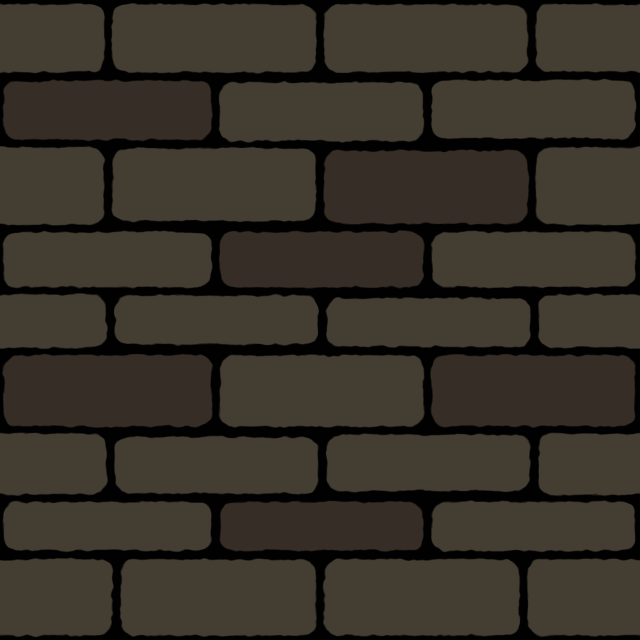
Write a WebGL 1 fragment shader that draws this texture.

```glsl
precision highp float;
// Dark wall of rounded, rough-edged stone bricks in nine uneven courses.
uniform vec2 u_resolution;

float hash(vec2 cell) {
  vec3 v = fract(mod(cell, 72.0).xyx * vec3(0.1031, 0.1030, 0.0973));
  v += dot(v, v.yzx + 33.33);
  return fract((v.x + v.y) * v.z);
}

float noise(vec2 p) {
  vec2 i = floor(p), f = fract(p);
  f = f * f * (3.0 - 2.0 * f);
  return mix(mix(hash(i), hash(i + vec2(1, 0)), f.x),
             mix(hash(i + vec2(0, 1)), hash(i + vec2(1, 1)), f.x), f.y);
}

float roundedBox(vec2 p, vec2 halfSize, float radius) {
  vec2 d = abs(p) - halfSize + radius;
  return length(max(d, 0.0)) + min(max(d.x, d.y), 0.0) - radius;
}

void main() {
  vec2 p = gl_FragCoord.xy / u_resolution;

  // Find the course, counted from the bottom, with its base and height
  mat3 heights = mat3(102, 69, 80, 96, 71, 77, 100, 81, 92) / 768.0;
  float row = 0.0, base = 0.0, height = 0.1, edge = 0.0;
  for (int i = 0; i < 3; i++) {
    for (int j = 0; j < 3; j++) {
      if (p.y >= edge) {
        row = float(i * 3 + j);
        base = edge;
        height = heights[i][j];
      }
      edge += heights[i][j];
    }
  }

  // Two equal bricks flank a central joint; the third wraps round the sides
  bool odd = mod(row, 2.0) > 0.5;
  bool inner = !odd && row > 1.0 && row < 7.0;
  float joint = odd ? 0.668 : (row == 2.0 || row == 4.0 ? 0.504 : 0.5);
  float width = row < 0.5 ? 0.318 : 0.331;
  float x = fract(p.x - joint + 0.5) - 0.5;
  float side = x < 0.0 ? -1.0 : 1.0;
  bool wraps = abs(x) > width;
  float id = wraps ? 2.0 : step(0.0, x);

  // Uneven seating of the bricks within a course
  float inset = inner ? (wraps ? 0.0047 : 0.0083) : 0.0070;
  float lift = 0.0;
  if (!wraps && (inner || row == 7.0))
    lift = side * (row == 2.0 || row == 7.0 ? 0.002 : -0.002);

  vec2 center = vec2(side * (wraps ? 0.5 : 0.5 * width), base + 0.5 * height + lift);
  vec2 halfSize = vec2(wraps ? 0.5 - width : 0.5 * width, 0.5 * height)
                - vec2(0.0066, inset);

  // Chipped outline from two scales of noise
  float chips = noise(p * 72.0) - 0.5 + 0.5 * (noise(p * 144.0 + 31.0) - 0.5);
  float dist = roundedBox(vec2(x, p.y) - center, halfSize, 0.021) + 0.0036 * chips;

  // A few darker bricks step diagonally across the wall
  float code = row * 3.0 + id;
  bool dark = (mod(code, 4.0) == 3.0 && code != 7.0) || code == 10.0;
  vec3 stone = dark ? vec3(0.212, 0.180, 0.148) : vec3(0.268, 0.239, 0.196);
  vec3 mortar = vec3(0.005, 0.005, 0.002);

  float blur = max(0.0016, 0.8 / u_resolution.y);
  gl_FragColor = vec4(mix(stone, mortar, smoothstep(-blur, blur, dist)), 1.0);
}
```
